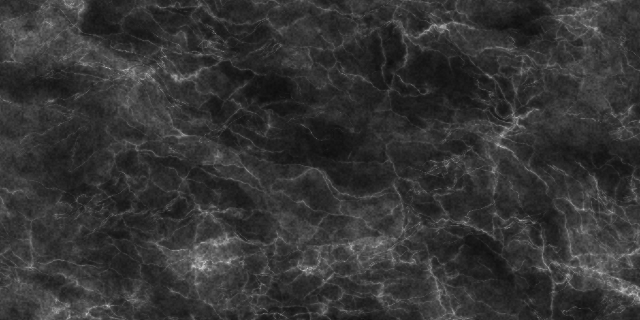
This texture is drawn by a Shadertoy shader. Its source:

```glsl
float hash(vec2 c) {
    vec3 v = fract(c.xyx * vec3(0.1031, 0.1030, 0.0973));
    v += dot(v, v.yzx + 33.33);
    return fract((v.x + v.y) * v.z);
}

vec2 hash2(vec2 c) {
    return vec2(hash(c), hash(c + 71.7));
}

mat2 rotation(float a) {
    return mat2(cos(a), sin(a), -sin(a), cos(a));
}

float noise(vec2 p) {
    vec2 i = floor(p), f = fract(p);
    f = f * f * f * (f * (f * 6.0 - 15.0) + 10.0);
    return mix(mix(hash(i), hash(i + vec2(1, 0)), f.x),
               mix(hash(i + vec2(0, 1)), hash(i + vec2(1, 1)), f.x), f.y);
}

float fbm(vec2 p) {
    float sum = 0.0, amp = 0.5;
    for (int i = 0; i < 6; i++) {
        sum += amp * noise(p);
        p = rotation(0.65) * p * 2.03 + 13.7;
        amp *= 0.53;
    }
    return sum / 1.04;
}

// Voronoi plates: x = distance to the nearest crack, y = random plate value
vec2 plates(vec2 p) {
    vec2 cell = floor(p), f = fract(p), nearest = vec2(0), nearCell = vec2(0);
    float best = 9.0, edge = 9.0;
    for (int j = -1; j <= 1; j++)
    for (int i = -1; i <= 1; i++) {
        vec2 g = vec2(i, j);
        vec2 r = g + hash2(cell + g) - f;
        if (dot(r, r) < best) {
            best = dot(r, r);
            nearest = r;
            nearCell = g;
        }
    }
    for (int j = -2; j <= 2; j++)
    for (int i = -2; i <= 2; i++) {
        vec2 g = nearCell + vec2(i, j);
        vec2 r = g + hash2(cell + g) - f;
        vec2 d = r - nearest;
        if (dot(d, d) > 0.0001) edge = min(edge, dot(0.5 * (r + nearest), normalize(d)));
    }
    return vec2(edge, hash(cell + nearCell + 5.3));
}

void mainImage(out vec4 fragColor, in vec2 fragCoord) {
    vec2 p = fragCoord / iResolution.y;

    // Warped space, stretched along a downward slant
    vec2 warp = vec2(fbm(p * 3.0 + 4.0), fbm(p * 3.0 + 31.0)) - 0.5;
    vec2 ripple = vec2(fbm(p * 16.0 + 8.0), fbm(p * 16.0 + 53.0)) - 0.5;
    vec2 q = rotation(0.42) * (p + 0.2 * warp + 0.035 * ripple);
    q.x *= 0.55;

    // Cloudy stone
    float haze = fbm(p * vec2(2.0, 3.0) + 0.4 * warp + 21.0);
    float cloud = fbm(q * 8.0 + 2.0);
    float tone = 0.204 * exp(1.5 * (cloud - 0.5) + 0.9 * (haze - 0.5));

    // Dark plates with pale cracks, from large to small
    float veins = 0.0;
    for (int i = 0; i < 4; i++) {
        float layer = float(i);
        float scale = 2.6 * pow(1.9, layer);
        vec2 plate = plates(q * scale + 9.0 * layer);
        float d = plate.x / scale;
        float patchy = smoothstep(0.42, 0.68, fbm(p * 5.0 + 19.0 * layer + 6.0));
        float dark = smoothstep(0.7, 0.74, plate.y) * smoothstep(0.0, 0.008, d);
        tone *= 1.0 - (0.3 - 0.06 * layer) * dark;
        veins += patchy * (0.24 * exp(-d / 0.0025) + 0.05 * exp(-d / 0.018)) / (1.0 + 0.35 * layer);
    }

    // Wispy threads in two slanting directions
    for (int i = 0; i < 2; i++) {
        float side = float(i);
        vec2 s = rotation(0.45 - 0.85 * side) * (p + 0.15 * warp);
        float ridge = abs(fbm(s * vec2(3.5, 10.0) + 40.0 * side) - 0.5);
        float patchy = smoothstep(0.4, 0.66, fbm(p * 5.0 + 27.0 * side + 3.0));
        veins += patchy * (0.15 * exp(-ridge / 0.008) + 0.04 * exp(-ridge / 0.04));
    }

    // Long arching vein across the lower part
    float arch = 0.27 - 0.24 * abs(p.x - 1.15) + 0.3 * warp.y + 0.08 * ripple.x;
    float off = abs(p.y - arch);
    float broken = smoothstep(0.33, 0.62, fbm(p * 7.0 + 12.0));
    veins += broken * (0.24 * exp(-off / 0.0035) + 0.09 * exp(-off / 0.03));

    // Mottled vein brightness and fine grain
    tone += veins * (0.1 + 1.5 * fbm(p * 32.0 + 15.0));
    tone *= 1.0 + 0.34 * (noise(p * 170.0) - 0.5) + 0.6 * (fbm(p * 45.0) - 0.5);
    fragColor = vec4(vec3(clamp(tone, 0.05, 0.75)), 1.0);
}
```
